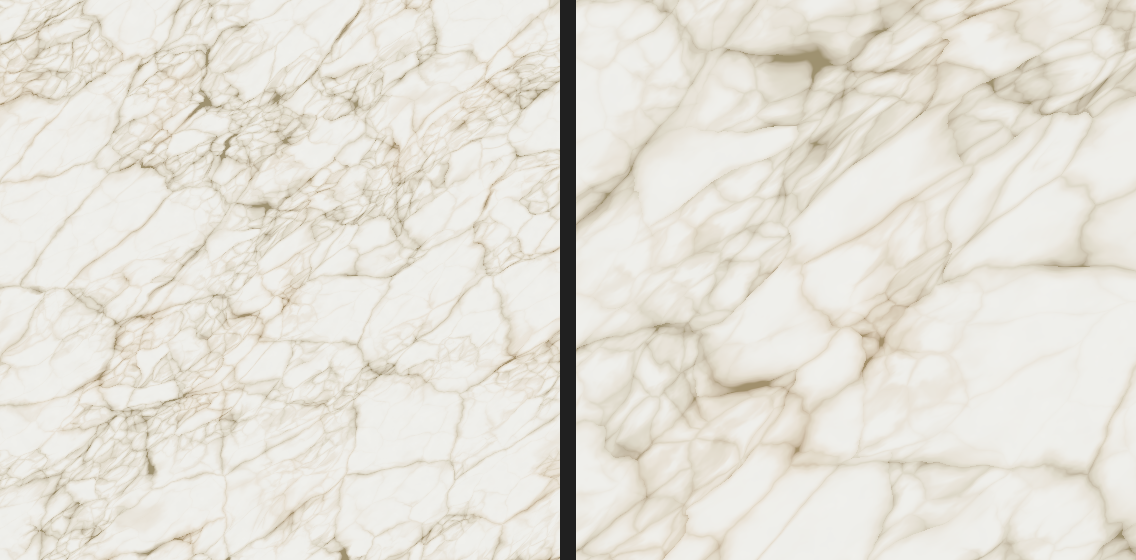
Left: the whole. Right: its middle third, enlarged.
A WebGL 1 fragment shader for this texture:

```glsl
precision highp float;
// Cream brecciated marble: pale stones stretched along a rising diagonal.
// Three scales of warped Voronoi borders make the veins; noise decides where
// the stones stay whole, where they shatter, and where dark pockets open.
uniform vec2 u_resolution;

vec2 hash2(vec2 p) {
  p = vec2(dot(p, vec2(127.1, 311.7)), dot(p, vec2(269.5, 183.3)));
  return fract(sin(p) * 43758.5);
}

float cornerSlope(vec2 cell, vec2 offset) {
  return dot(hash2(cell) * 2.0 - 1.0, offset);
}

float gradientNoise(vec2 p) {
  vec2 i = floor(p), f = fract(p);
  vec2 u = f * f * f * (f * (f * 6.0 - 15.0) + 10.0);
  vec2 e = vec2(1.0, 0.0);
  return mix(mix(cornerSlope(i, f), cornerSlope(i + e.xy, f - e.xy), u.x),
             mix(cornerSlope(i + e.yx, f - e.yx), cornerSlope(i + e.xx, f - e.xx), u.x), u.y);
}

float fbm(vec2 p) {
  float sum = 0.0, amplitude = 1.0;
  for (int k = 0; k < 4; k++) {
    sum += amplitude * gradientNoise(p);
    p = mat2(1.6, 1.2, -1.2, 1.6) * p + 7.3;
    amplitude *= 0.5;
  }
  return sum;
}

// x: distance to the nearest cell border, y: random value of the cell
vec2 stones(vec2 p) {
  vec2 i = floor(p), f = fract(p), nearest = vec2(0.0), home = vec2(0.0);
  float best = 8.0, border = 8.0;
  for (int y = -1; y <= 1; y++)
    for (int x = -1; x <= 1; x++) {
      vec2 g = vec2(float(x), float(y));
      vec2 r = g + hash2(i + g) - f;
      if (dot(r, r) < best) { best = dot(r, r); nearest = r; home = g; }
    }
  for (int y = -2; y <= 2; y++)
    for (int x = -2; x <= 2; x++) {
      vec2 g = home + vec2(float(x), float(y));
      vec2 r = g + hash2(i + g) - f;
      vec2 gap = r - nearest;
      if (dot(gap, gap) > 0.0001)
        border = min(border, dot(0.5 * (r + nearest), normalize(gap)));
    }
  return vec2(border, hash2(i + home + 31.7).x);
}

// Pale stone through beige to dark olive
vec3 marbleColour(float ink) {
  vec3 c = mix(vec3(0.937, 0.937, 0.922), vec3(0.91, 0.89, 0.85), smoothstep(0.0, 0.22, ink));
  c = mix(c, vec3(0.87, 0.85, 0.79), smoothstep(0.2, 0.42, ink));
  c = mix(c, vec3(0.83, 0.80, 0.73), smoothstep(0.4, 0.6, ink));
  c = mix(c, vec3(0.77, 0.73, 0.65), smoothstep(0.58, 0.8, ink));
  return mix(c, vec3(0.62, 0.57, 0.44), smoothstep(0.78, 1.1, ink));
}

void main() {
  vec2 uv = gl_FragCoord.xy / min(u_resolution.x, u_resolution.y);

  // Axes along and across the grain, bent by coarse and fine warps
  vec2 q = vec2(dot(uv, vec2(0.8, 0.6)), 1.9 * dot(uv, vec2(-0.6, 0.8))) + 3.0;
  q += 0.05 * vec2(fbm(q * 4.0), fbm(q * 4.0 + 19.0));
  q += 0.011 * vec2(fbm(q * 24.0 + 5.0), fbm(q * 24.0 + 43.0));

  vec2 large = stones(q * 4.5);
  vec2 middle = stones(q * 13.0 + 8.0);
  vec2 small = stones(q * 31.0 + 17.0);

  // Shattered zones lie between the large whole stones
  float shatter = smoothstep(-0.2, 0.25, fbm(q * 3.0 + 11.0) + 0.6 * (large.y - 0.5));
  float crumble = shatter * smoothstep(0.2, 0.6, middle.y + 0.5 * fbm(q * 9.0));

  // Veins, with widths that swell and fade along their length
  float swell = smoothstep(-0.35, 0.45, fbm(q * 10.0 + 3.0));
  float largeVein = exp(-large.x / 4.5 / (0.003 + 0.004 * swell));
  float middleVein = exp(-middle.x / 13.0 / (0.0025 + 0.003 * swell));
  float smallVein = exp(-small.x / 31.0 / 0.0032);
  float streaks = smoothstep(-0.15, 0.45, fbm(q * vec2(26.0, 38.0) + 61.0));

  float ink = largeVein * (0.35 + 0.4 * swell);
  ink += middleVein * (0.12 + 0.5 * shatter) * (0.5 + 0.5 * swell);
  ink += smallVein * 0.42 * crumble;
  ink += streaks * (0.04 + 0.27 * crumble);

  // Faint stains, and olive pockets where the main veins open
  ink += 0.16 * smoothstep(0.15, 0.6, fbm(q * 6.0 + 83.0));
  float pocket = smoothstep(0.2, 0.42, gradientNoise(q * 7.0 + 29.0));
  ink += 0.75 * pocket * (1.0 - smoothstep(0.004, 0.013, large.x / 4.5));

  // Rosy drift in the veins and a soft mottle in the pale stone
  vec3 colour = marbleColour(ink);
  float rosy = smoothstep(-0.1, 0.4, fbm(q * 5.0 + 97.0)) * min(ink, 0.8);
  colour += rosy * vec3(0.025, -0.008, -0.025);
  colour += 0.008 * fbm(uv * 45.0);
  gl_FragColor = vec4(colour, 1.0);
}
```
